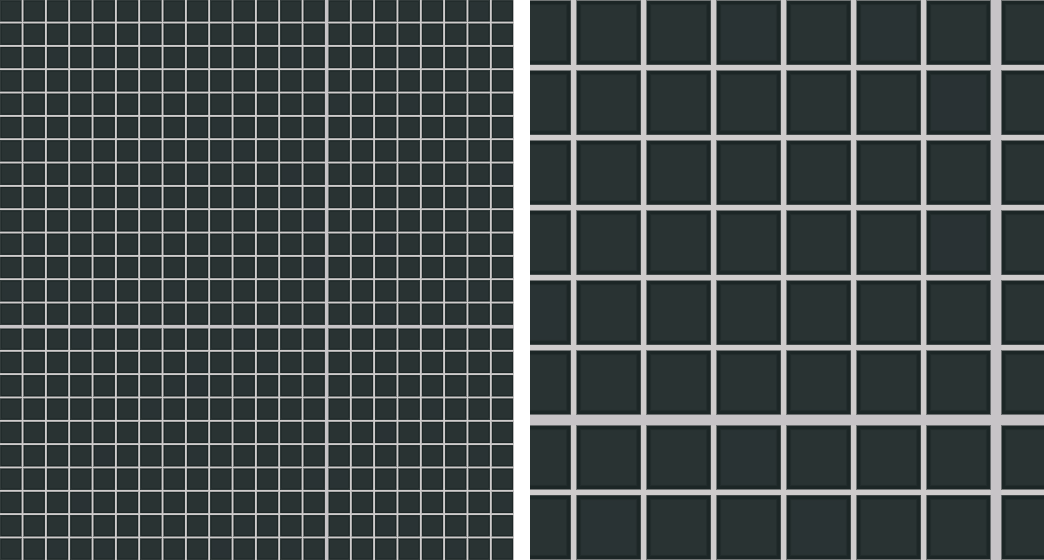
Left: the whole. Right: its middle third, enlarged.
A WebGL 2 fragment shader for this pattern:

```glsl
#version 300 es
precision highp float;
// Pale square grid on dark slate, with one heavy line each way and barely tinted cells.

uniform vec2 u_resolution;
out vec4 fragColor;

float hash(vec2 p) {
  return fract(sin(dot(p, vec2(127.1, 311.7))) * 43758.5453);
}

void main() {
  // Cell units: 24 rows to the canvas height, measured from the top left
  float pixel = 24.0 / u_resolution.y;
  vec2 p = vec2(gl_FragCoord.x, u_resolution.y - gl_FragCoord.y) * pixel;

  // The heavy lines cross at (14, 14) and push the thin lines slightly outward
  vec2 heavy = abs(p - 14.0);
  vec2 q = heavy - 0.034;
  vec2 thin = abs(q - max(round(q), 1.0));

  // Distance to the edge of the nearest line, per axis and overall
  vec2 axisEdge = min(thin - 0.041, heavy - 0.078);
  float edge = min(axisEdge.x, axisEdge.y);

  // Slate cells with a trace of cool tint in a few of them
  float tint = smoothstep(0.75, 1.0, hash(floor(p)));
  vec3 slate = mix(vec3(0.16, 0.20, 0.20), vec3(0.162, 0.198, 0.203), tint);

  // Narrow darker rim beside each line
  float rim = 1.0 - smoothstep(0.04, 0.078, edge);
  vec3 color = mix(slate, vec3(0.11, 0.15, 0.15), rim);

  // Pale thin lines, slightly greyer heavy lines
  float heavyEdge = min(heavy.x, heavy.y) - 0.078;
  float isHeavy = 1.0 - smoothstep(-0.5 * pixel, 0.5 * pixel, heavyEdge);
  vec3 lineColor = mix(vec3(0.81, 0.80, 0.80), vec3(0.78, 0.77, 0.78), isHeavy);
  float line = 1.0 - smoothstep(-0.6 * pixel, 0.6 * pixel, edge);
  color = mix(color, lineColor, line);

  fragColor = vec4(color, 1.0);
}
```
